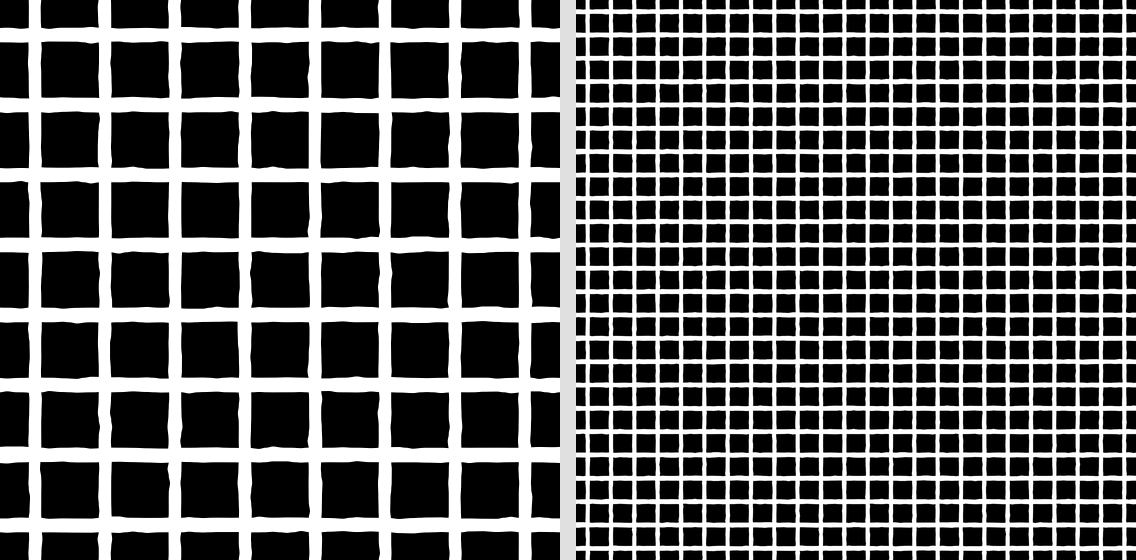
Left, the tile; right, the same tile 3 across and 3 down.
Reproduce this pattern procedurally as a Shadertoy shader.

```glsl
#define REPEATS 8.0
#define BLOCK_SIZE vec2(0.822, 0.792)
#define WOBBLE 0.018
#define KNOTS 5.0
#define BLOCK_COLOR vec3(0.0)
#define LINE_COLOR vec3(1.0)

float hash(vec2 p) {
    return fract(sin(dot(p, vec2(127.1, 311.7))) * 43758.5453);
}

// Smooth noise in -1..1 along one edge, distinct for every seed
float edgeNoise(float t, float seed) {
    float x = t * KNOTS;
    float i = floor(x);
    float f = x - i;
    float blend = f * f * (3.0 - 2.0 * f);
    return mix(hash(vec2(i, seed)), hash(vec2(i + 1.0, seed)), blend) * 2.0 - 1.0;
}

// Edge displacement: mostly straight, with occasional bumps
float wobble(float t, float seed) {
    float n = edgeNoise(t, seed);
    return WOBBLE * n * abs(n);
}

void mainImage(out vec4 fragColor, in vec2 fragCoord) {
    // Blocks are centred on the canvas corners; cell ids wrap
    vec2 p = fragCoord / iResolution.xy * REPEATS + 0.5;
    vec2 cell = mod(floor(p), REPEATS);
    vec2 local = fract(p) - 0.5;
    float seed = 4.0 * (cell.x + REPEATS * cell.y);

    // Each of the four sides has its own uneven outline
    vec2 side = step(0.0, local);
    vec2 halfSize = 0.5 * BLOCK_SIZE + vec2(
        wobble(local.y + 0.5, seed + side.x),
        wobble(local.x + 0.5, seed + 2.0 + side.y));

    // Antialiased coverage on both axes
    vec2 pixel = REPEATS / iResolution.xy;
    vec2 coverage = clamp((halfSize - abs(local)) / pixel + 0.5, 0.0, 1.0);

    fragColor = vec4(mix(LINE_COLOR, BLOCK_COLOR, coverage.x * coverage.y), 1.0);
}
```
